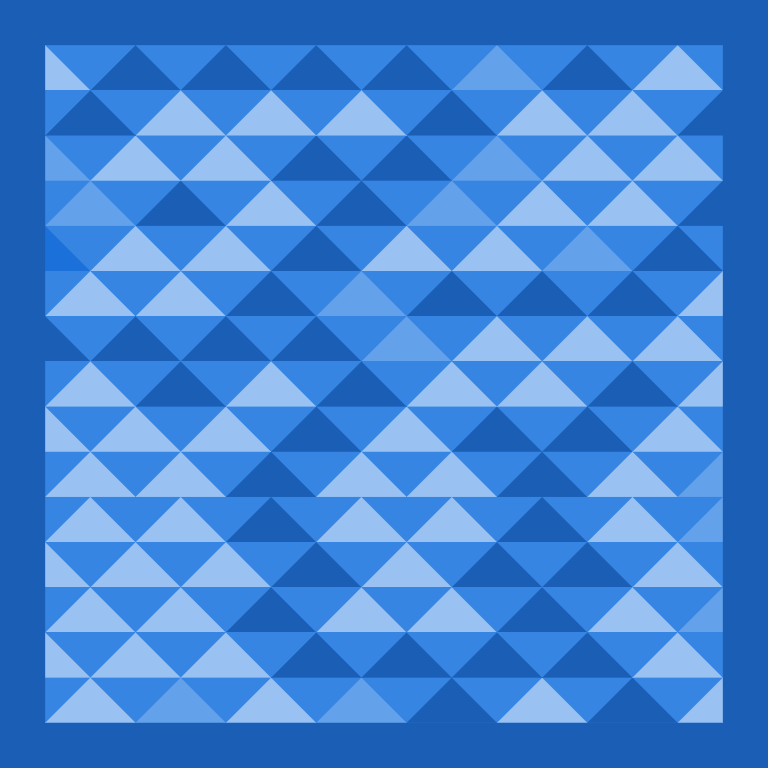
Write a WebGL 1 fragment shader that draws this pattern.

```glsl
precision highp float;
// Framed square of staggered triangle rows in randomly chosen blue tones.

uniform vec2 u_resolution;

const float ROWS = 15.0;
const float UNITS = 17.0;     // rows plus a one-unit frame on each side
const float SEAM_ROW = 10.0;  // the stagger skips a beat here

const vec3 DEEP = vec3(0.10, 0.37, 0.71);
const vec3 BASE = vec3(0.21, 0.52, 0.89);
const vec3 MID = vec3(0.39, 0.63, 0.92);
const vec3 PALE = vec3(0.60, 0.76, 0.95);
const vec3 VIVID = vec3(0.11, 0.44, 0.85);

float hash(vec2 cell) {
  return fract(sin(dot(cell, vec2(12.99, 78.23))) * 4375.85);
}

// Coverage of a signed distance that is positive inside
float coverage(float dist, float pixel) {
  return clamp(dist / pixel + 0.5, 0.0, 1.0);
}

// Odd rows move half a triangle sideways
float rowShift(float row) {
  return mod(row + step(SEAM_ROW, row), 2.0);
}

// Rows 8 to 13 share two alternating tone sequences, with a few exceptions
float toneSeedRow(vec2 cell, float shift) {
  float inBand = step(7.5, cell.y) * step(cell.y, 13.5);
  float keeps = step(0.08, hash(cell + 31.0));
  return mix(cell.y, 8.0 + shift, inBand * keeps);
}

vec3 triangleTone(vec2 cell, float shift) {
  float pick = hash(vec2(cell.x, toneSeedRow(cell, shift)) + 3.0);
  vec3 tone = pick < 0.38 ? DEEP : (pick < 0.53 ? MID : PALE);
  // A single off-tone chip on the left edge
  float isChip = step(cell.x, 0.5) * step(abs(cell.y - 4.0), 0.5);
  return mix(tone, VIVID, isChip);
}

// Upright triangle two units wide and one high, apex at depth 0
float triangleDistance(float fromApex, float depth) {
  return min((depth - fromApex) * 0.7071, 1.0 - depth);
}

vec3 triangleRows(vec2 p, float pixel) {
  float row = floor(p.y);
  float shift = rowShift(row);
  float column = floor((p.x - shift + 1.0) * 0.5);
  float fromApex = abs(p.x - shift - 2.0 * column);
  float dist = triangleDistance(fromApex, fract(p.y));
  vec3 tone = triangleTone(vec2(column, row), shift);
  return mix(BASE, tone, coverage(dist, pixel));
}

void main() {
  float side = min(u_resolution.x, u_resolution.y);
  vec2 uv = (gl_FragCoord.xy - 0.5 * u_resolution) / side + 0.5;
  float pixel = UNITS / side;

  // Unit coordinates with rows counted downward from the panel top
  vec2 p = vec2(uv.x, 1.0 - uv.y) * UNITS - 1.0;

  // Panel inside the deep blue frame
  vec2 edge = 0.5 * ROWS - abs(p - 0.5 * ROWS);
  float panel = coverage(min(edge.x, edge.y), pixel);
  vec3 color = mix(DEEP, triangleRows(p, pixel), panel);

  gl_FragColor = vec4(color, 1.0);
}
```
